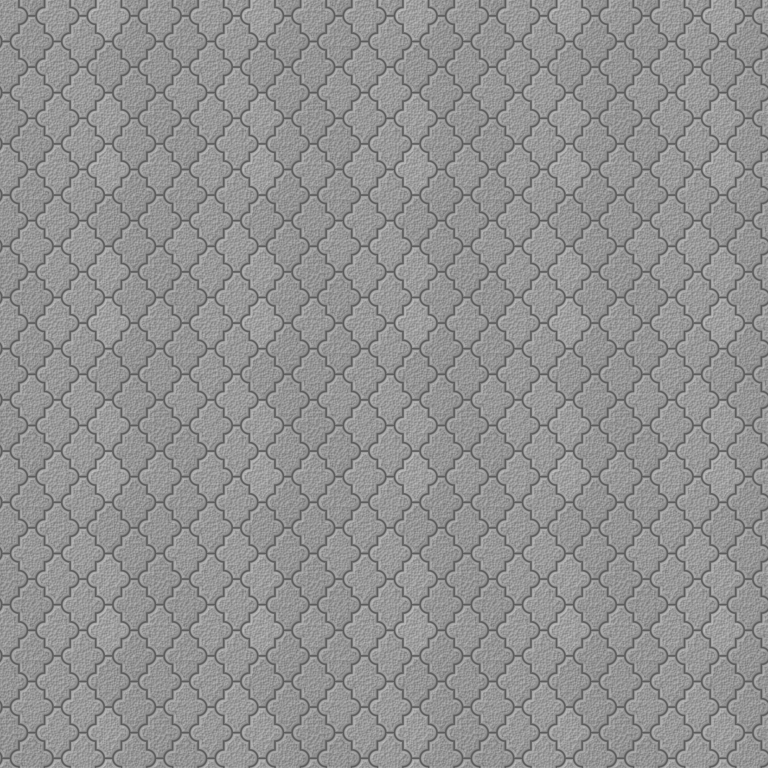
A three.js fragment shader for this texture:

```glsl
varying vec2 vUv;

vec2 hash2(vec2 p) {
  return fract(sin(vec2(dot(p, vec2(127.1, 311.7)), dot(p, vec2(269.5, 183.3)))) * 43758.5);
}

// Cellular height that wraps after n cells
float pits(vec2 uv, float n) {
  vec2 p = uv * n, cell = floor(p);
  float nearest = 1.0;
  for (int j = -1; j <= 1; j++) {
    for (int i = -1; i <= 1; i++) {
      vec2 c = cell + vec2(float(i), float(j));
      nearest = min(nearest, length(c + hash2(mod(c, n)) - p));
    }
  }
  return nearest;
}

// Embossed relief: height change toward the light at upper left
float relief(vec2 uv, float n) {
  return pits(uv, n) - pits(uv + vec2(-0.35, 0.35) / n, n);
}

// Interlocking lantern pavers: xy = tile centre, z = distance to the joint
vec3 paver(vec2 p) {
  float r = 0.165;
  vec2 centre = floor(p + 0.5);
  vec2 q = abs(p - centre);
  bool lobeSide = q.x > 0.25;
  vec2 s = lobeSide ? q - vec2(0.25, 0.0) : vec2(0.25, 0.5) - q;
  float arc = length(s) - r;
  float side = length(vec2(s.x, s.y - clamp(s.y, r, 0.5 - r)));
  float cap = length(vec2(s.x - clamp(s.x, r, 0.25), s.y));
  if ((arc < 0.0) != lobeSide) centre = floor(p) + 0.5;
  return vec3(centre, min(abs(arc), min(side, cap)));
}

float bevel(vec2 p) {
  return smoothstep(0.01, 0.075, paver(p).z);
}

void main() {
  vec2 p = vUv * 15.0 - vec2(0.12, 0.69);
  vec3 tile = paver(p);

  // Tones recur in blocks of three by three pavers
  float tone = hash2(mod(tile.xy, 3.0) + 3.7).x - 0.5;
  vec2 wave = cos(2.0943951 * (tile.xy - vec2(1.5, 2.0)));
  float grey = 0.594 + 0.035 * tone + 0.011 * (wave.x + wave.y);

  // Rough stone face, wrapping with each block
  vec2 block = vUv * 5.0;
  float rough = 0.145 * relief(block, 58.0) + 0.07 * relief(block, 31.0);
  grey += rough * smoothstep(0.02, 0.09, tile.z);

  // Rounded rim, lit from upper left
  grey += 0.1 * (bevel(p) - bevel(p + vec2(-0.022, 0.022)));
  grey -= 0.03 * (1.0 - smoothstep(0.006, 0.022, abs(tile.z - 0.078)));
  grey += 0.03 * (1.0 - smoothstep(0.008, 0.026, abs(tile.z - 0.046)));

  // Dark joint
  grey = mix(0.36, grey, smoothstep(0.002, 0.031, tile.z));
  gl_FragColor = vec4(vec3(grey), 1.0);
}
```
